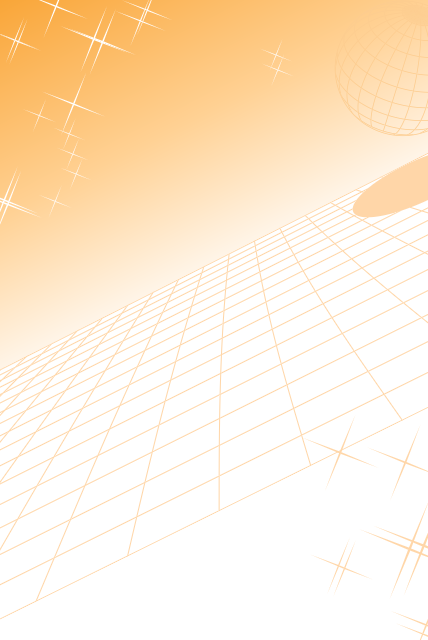
Write a WebGL 1 fragment shader that draws this background.

```glsl
precision highp float;
// A warm sky over a tilted horizon, with a wire grid running to the near edge,
// a wire globe casting an oval shadow, and loose trails of four-armed sparkles.
// Every line is an analytic distance turned into pixel coverage.

uniform vec2 u_resolution;

// Lengths are in canvas widths; the canvas is 1.0 by 1.5.
const vec3 SKY_DEEP = vec3(0.977, 0.65, 0.22);
const vec3 SKY_MID = vec3(1.0, 0.82, 0.58);
const vec3 SKY_PALE = vec3(1.0, 0.96, 0.91);
const vec3 WHITE = vec3(1.0);
const vec3 LINE_COLOR = vec3(1.0, 0.84, 0.66);
const vec3 GLOBE_COLOR = vec3(0.99, 0.80, 0.56);

const float HORIZON_Y = 0.633;
const float HORIZON_SLOPE = 0.508;
const float SKY_HEIGHT = 0.867;
const float SKY_MID_AT = 0.412;

const float GRID_DEPTH = 0.584;      // drop from the horizon to the near edge
const float GRID_FLARE = 0.012;
const float ROW_RATIO = 0.88;        // each row gap relative to the nearer one
const float ROW_OFFSET = 0.1485;
const vec2 COLUMN_GAP = vec2(0.0592, 0.2139);
const float COLUMN_X = 0.512;
const float COLUMN_BEND = 0.0234;
const float LINE_HALF = 0.0012;

const vec2 SHADOW_CENTER = vec2(0.977, 1.074);
const vec2 SHADOW_RADII = vec2(0.153, 0.053);
const float SHADOW_SHEAR = 0.42;

const vec2 GLOBE_CENTER = vec2(0.941, 1.340);
const float GLOBE_RADIUS = 0.158;
const vec3 GLOBE_POLE = vec3(0.25, 0.81, 0.53);
const float GLOBE_STEP = 0.2618;     // 15 degrees
const float GLOBE_HALF = 0.0009;

const vec2 SPARK_AXIS = vec2(0.37, 0.93);
const float SPARK_WIDTH = 0.022;

float pixel;

// Coverage of a band of the given half width at distance d from its middle.
float band(float d, float halfWidth) {
  return clamp(0.5 + (halfWidth - d) / pixel, 0.0, 1.0)
       - clamp(0.5 - (halfWidth + d) / pixel, 0.0, 1.0);
}

float inside(float d) { return clamp(0.5 - d / pixel, 0.0, 1.0); }

float toWhole(float x) { return abs(fract(x + 0.5) - 0.5); }

vec3 skyColor(float height) {
  vec3 low = mix(SKY_PALE, SKY_MID, clamp(height / SKY_MID_AT, 0.0, 1.0));
  return mix(low, SKY_DEEP, clamp((height - SKY_MID_AT) / (1.0 - SKY_MID_AT), 0.0, 1.0));
}

// Rows shrink geometrically; columns fan out with a slight bend.
float groundGrid(float x, float drop) {
  float reach = GRID_DEPTH + GRID_FLARE * x;
  float depth = drop / reach;
  float shifted = max(depth + ROW_OFFSET, 0.01);
  float row = log(shifted / (1.0 + ROW_OFFSET)) / log(ROW_RATIO);
  float rowGap = -log(ROW_RATIO) * shifted * reach;
  float rowDist = toWhole(row) * rowGap * inversesqrt(1.0 + HORIZON_SLOPE * HORIZON_SLOPE);

  float far = 1.0 - depth;
  float gap = mix(COLUMN_GAP.x, COLUMN_GAP.y, depth);
  float column = (x - COLUMN_X - COLUMN_BEND * far * far * far) / gap;
  float lean = (3.0 * COLUMN_BEND * far * far - column * (COLUMN_GAP.y - COLUMN_GAP.x)) / reach;
  float columnDist = toWhole(column) * gap / length(vec2(1.0 + HORIZON_SLOPE * lean, lean));

  float extent = inside((depth - 1.0) * reach - LINE_HALF) * inside(-drop - LINE_HALF);
  return extent * max(band(rowDist, LINE_HALF), band(columnDist, LINE_HALF));
}

float shadow(vec2 p) {
  vec2 q = p - SHADOW_CENTER;
  q.y -= SHADOW_SHEAR * q.x;
  q /= SHADOW_RADII;
  vec2 g = q / SHADOW_RADII;
  g.x -= SHADOW_SHEAR * g.y;
  float r = max(length(q), 0.001);
  return inside((r - 1.0) * r / max(length(g), 0.001));
}

// Screen gradient of dot(axis, s) for a point s on the unit sphere.
vec2 slope(vec3 axis, vec3 s) { return axis.xy - axis.z * s.xy / s.z; }

float globe(vec2 p) {
  vec2 q = (p - GLOBE_CENTER) / GLOBE_RADIUS;
  float r = length(q);
  vec3 s = vec3(q, sqrt(max(1.0 - r * r, 0.0025)));
  vec3 east = normalize(cross(GLOBE_POLE, vec3(0.0, 0.0, 1.0)));
  vec3 north = cross(GLOBE_POLE, east);
  float up = clamp(dot(s, GLOBE_POLE), -0.999, 0.999);
  float a = dot(s, east), b = dot(s, north);
  float ring = max(a * a + b * b, 0.0001);
  float latRate = length(slope(GLOBE_POLE, s)) / sqrt(1.0 - up * up);
  float lonRate = length(a * slope(north, s) - b * slope(east, s)) / ring;
  float unit = GLOBE_STEP * GLOBE_RADIUS;
  float lat = toWhole(asin(up) / GLOBE_STEP) * unit / max(latRate, 0.001);
  float lon = toWhole(atan(b, a) / GLOBE_STEP) * unit / max(lonRate, 0.001);
  float wire = max(band(lat, GLOBE_HALF), band(lon, GLOBE_HALF));
  float cap = 0.6 * smoothstep(-0.01, 0.01, up - cos(GLOBE_STEP));
  float rim = band(abs(r - 1.0) * GLOBE_RADIUS, GLOBE_HALF);
  return max(rim, inside((r - 1.0) * GLOBE_RADIUS) * max(wire, cap));
}

// A trail of equal sparkles, each with two crossed tapering arms.
float sparkles(vec2 p, vec2 start, vec2 stride, float size, float count) {
  float cover = 0.0;
  for (int i = 0; i < 3; i++) {
    if (float(i) >= count) break;
    vec2 q = p - start - stride * float(i);
    q = abs(vec2(dot(q, vec2(SPARK_AXIS.y, -SPARK_AXIS.x)), dot(q, SPARK_AXIS)));
    vec2 taper = SPARK_WIDTH * max(size - q, 0.0);
    cover = max(cover, max(band(q.y, taper.x), band(q.x, taper.y)));
  }
  return cover;
}

void main() {
  vec2 p = gl_FragCoord.xy / u_resolution * vec2(1.0, 1.5);
  pixel = 1.0 / u_resolution.x;

  // Sky and ground
  float drop = HORIZON_Y + HORIZON_SLOPE * p.x - p.y;
  vec3 color = mix(WHITE, skyColor(-drop / SKY_HEIGHT), inside(drop));
  color = mix(color, LINE_COLOR, max(groundGrid(p.x, drop), shadow(p)));
  color = mix(color, GLOBE_COLOR, globe(p));

  // Pale sparkles in the sky
  float pale = sparkles(p, vec2(0.219, 1.408), vec2(0.021, -0.006), 0.084, 2.0);
  pale = max(pale, sparkles(p, vec2(0.328, 1.451), vec2(0.016, 0.025), 0.064, 2.0));
  pale = max(pale, sparkles(p, vec2(0.010, 1.031), vec2(0.008, -0.010), 0.086, 2.0));
  pale = max(pale, sparkles(p, vec2(0.035, 1.406), vec2(0.008, -0.004), 0.058, 2.0));
  pale = max(pale, sparkles(p, vec2(0.645, 1.371), vec2(0.004, -0.035), 0.041, 2.0));
  pale = max(pale, sparkles(p, vec2(0.162, 1.186), vec2(0.008, -0.047), 0.040, 3.0));
  pale = max(pale, sparkles(p, vec2(0.172, 1.256), vec2(-0.041, 0.229), 0.080, 2.0));
  pale = max(pale, sparkles(p, vec2(0.092, 1.229), vec2(0.037, -0.201), 0.042, 2.0));
  color = mix(color, WHITE, pale);

  // Warm sparkles on the ground
  float warm = sparkles(p, vec2(0.795, 0.439), vec2(0.152, -0.023), 0.097, 2.0);
  warm = max(warm, sparkles(p, vec2(0.791, 0.174), vec2(0.014, -0.006), 0.072, 2.0));
  warm = max(warm, sparkles(p, vec2(0.957, 0.213), vec2(0.033, 0.008), 0.127, 2.0));
  warm = max(warm, sparkles(p, vec2(0.996, 0.035), vec2(0.012, -0.029), 0.090, 2.0));
  color = mix(color, LINE_COLOR, warm);

  gl_FragColor = vec4(color, 1.0);
}
```
